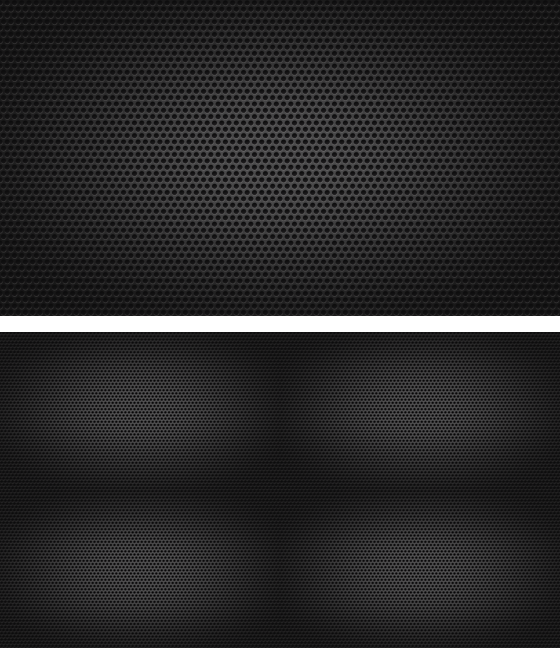
Top: one tile. Bottom: repeated 2 by 2.
Write a Shadertoy shader that draws this pattern.

```glsl
#define COLUMNS 77.0
#define ROWS 50.0
#define ROW_STEP 0.866
#define HOLE_RADIUS 0.355
#define RIM_WIDTH 0.065
#define PLATE_DARK vec3(0.088, 0.086, 0.088)
#define PLATE_LIT vec3(0.295, 0.293, 0.297)
#define HOLE_DARK vec3(0.050, 0.049, 0.051)
#define HOLE_LIT vec3(0.112, 0.106, 0.113)
#define RIM_LIGHT vec3(0.200, 0.198, 0.192)
#define LIGHT_DIR vec2(0.20, -0.98)
#define SAMPLES 3

// Offset from the nearest hole centre, in column pitches
vec2 holeOffset(vec2 uv) {
    vec2 grid = uv * vec2(COLUMNS, ROWS);
    grid.x += 0.5 * mod(floor(grid.y), 2.0);
    return (fract(grid) - 0.5) * vec2(1.0, ROW_STEP);
}

// Broad elliptical light, equal on opposite edges
float centreGlow(vec2 uv) {
    return 1.0 - smoothstep(0.1, 1.25, length(2.0 * uv - 1.0));
}

vec3 perforatedPlate(vec2 uv, float blur) {
    vec2 offset = holeOffset(uv);
    float radius = length(offset);
    float edge = radius - HOLE_RADIUS;
    float facing = dot(offset, LIGHT_DIR) / max(radius, 0.001);
    float glow = centreGlow(uv);

    // Recessed hole, shaded beneath its upper lip
    float depth = smoothstep(-0.32, 0.25, dot(offset, LIGHT_DIR));
    vec3 hole = mix(HOLE_DARK, HOLE_LIT, depth * (0.4 + 0.6 * glow));

    // Plate with a bevel: bright lower lip, darker upper lip
    vec3 plate = mix(PLATE_DARK, PLATE_LIT, glow);
    float rim = 1.0 - smoothstep(RIM_WIDTH - blur, RIM_WIDTH + blur, abs(edge));
    plate *= 1.0 - 0.25 * rim * smoothstep(0.0, 1.0, -facing);

    vec3 color = mix(hole, plate, smoothstep(-blur, blur, edge));
    float crescent = rim * smoothstep(-0.1, 0.9, facing);
    return color + RIM_LIGHT * crescent * (0.55 + 0.2 * glow);
}

void mainImage(out vec4 fragColor, in vec2 fragCoord) {
    float blur = 0.5 * COLUMNS / (iResolution.x * float(SAMPLES));
    vec3 color = vec3(0.0);

    // Supersample the fine perforation
    for (int y = 0; y < SAMPLES; y++) {
        for (int x = 0; x < SAMPLES; x++) {
            vec2 jitter = (vec2(x, y) + 0.5) / float(SAMPLES) - 0.5;
            color += perforatedPlate((fragCoord + jitter) / iResolution.xy, blur);
        }
    }
    fragColor = vec4(color / float(SAMPLES * SAMPLES), 1.0);
}
```
